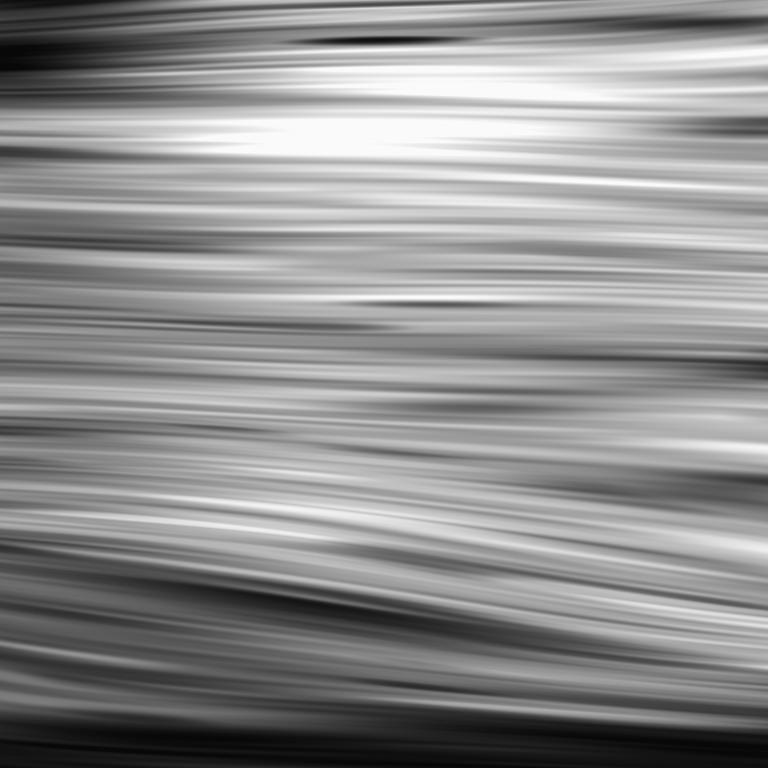
This texture is drawn by a Shadertoy shader. Its source:

```glsl
#define FINE_ROWS 210.0
#define MID_ROWS 95.0
#define BROAD_ROWS 34.0
#define GRAIN_CONTRAST 0.85
#define LINE_DARKNESS 0.30
#define CREST_DARKNESS 0.62
#define GLOW_STRENGTH 0.27
#define WEDGE_DARKNESS 0.27

float hash(vec2 p) {
    return fract(sin(dot(p, vec2(127.1, 311.7))) * 43758.5453);
}

// One row of smooth noise, shifted at random along its length
float rowNoise(float x, float row) {
    x += 40.0 * hash(vec2(row, 7.0));
    float cell = floor(x);
    float t = smoothstep(0.0, 1.0, x - cell);
    return mix(hash(vec2(cell, row)), hash(vec2(cell + 1.0, row)), t);
}

// Long horizontal fibres, blended between neighbouring rows
float streaks(vec2 p) {
    float row = floor(p.y);
    float t = smoothstep(0.0, 1.0, p.y - row);
    return mix(rowNoise(p.x, row), rowNoise(p.x, row + 1.0), t);
}

// Soft elliptical patch
float patchAt(vec2 p, vec2 centre, vec2 radius) {
    vec2 d = (p - centre) / radius;
    return exp(-dot(d, d));
}

// Bend the rows: rising at the top, falling steeply near the lower swell
float flowHeight(vec2 p) {
    float swell = (p.y - 0.23) / 0.17;
    float slope = 0.08 * smoothstep(0.8, 1.0, p.y) - 0.02 - 0.12 * exp(-swell * swell);
    return p.y - slope * (p.x - 0.5) + 0.003 * sin(7.0 * p.x + 9.0 * p.y);
}

// Large areas of light and shade
float broadTone(vec2 p) {
    float edge = p.y - 0.297 + 0.163 * p.x;

    float upper = mix(0.51, 0.68, smoothstep(0.0, 0.45, p.x));
    upper += GLOW_STRENGTH * patchAt(p, vec2(0.55, 0.88), vec2(0.40, 0.10));
    upper -= 0.52 * patchAt(p, vec2(0.0, 0.92), vec2(0.24, 0.055));
    upper -= 0.30 * patchAt(p, vec2(0.15, 0.99), vec2(0.25, 0.025));
    upper -= 0.42 * patchAt(p, vec2(0.98, 0.83), vec2(0.14, 0.013));
    upper -= 0.45 * patchAt(p, vec2(0.90, 0.966), vec2(0.20, 0.012));
    upper -= 0.36 * patchAt(p, vec2(0.64, 0.473), vec2(0.19, 0.018));
    upper -= 0.30 * patchAt(p, vec2(0.97, 0.505), vec2(0.20, 0.012));
    upper -= 0.28 * patchAt(p, vec2(0.98, 0.365), vec2(0.16, 0.018));

    float lower = 0.07 + mix(0.31, 0.46, p.x) * smoothstep(0.015, 0.11, p.y);
    lower -= WEDGE_DARKNESS * patchAt(vec2(p.x, edge), vec2(0.40, -0.027), vec2(0.32, 0.024));

    return mix(lower, upper, smoothstep(-0.018, 0.012, edge));
}

void mainImage(out vec4 fragColor, in vec2 fragCoord) {
    vec2 uv = fragCoord / iResolution.xy;
    float height = flowHeight(uv);
    float tilted = height + 0.012 * uv.x;

    // Fibres at three scales
    float broad = streaks(vec2(uv.x * 2.0, height * BROAD_ROWS));
    float mid = streaks(vec2(uv.x * 2.6 + 11.0, tilted * MID_ROWS + 300.0));
    float fine = streaks(vec2(uv.x * 3.2 + 23.0, height * FINE_ROWS + 700.0));
    float grain = 0.36 * broad + 0.36 * mid + 0.28 * fine - 0.5;

    // Streaky borders on the large shapes
    float tone = broadTone(uv + vec2(0.10, 0.022) * (0.5 * broad + 0.5 * mid - 0.5));

    // Calmer fibres in the shadows, harsher ones along the top
    float crest = smoothstep(0.78, 0.98, uv.y);
    float contrast = GRAIN_CONTRAST * mix(0.35, 1.0, smoothstep(0.10, 0.60, tone));
    tone += grain * contrast * (1.0 + 0.35 * crest);

    // Separate dark tapering lines and pale threads
    float line = streaks(vec2(uv.x * 2.8 + 5.0, tilted * 62.0 + 1200.0));
    float thread = streaks(vec2(uv.x * 2.2 + 9.0, height * 80.0 + 1700.0));
    tone -= mix(LINE_DARKNESS, CREST_DARKNESS, crest) * smoothstep(0.70, 0.97, line)
          * smoothstep(0.05, 0.5, tone);
    tone += 0.16 * smoothstep(0.68, 0.95, thread) * smoothstep(0.12, 0.5, tone);

    fragColor = vec4(vec3(clamp(tone, 0.03, 0.98)), 1.0);
}
```
